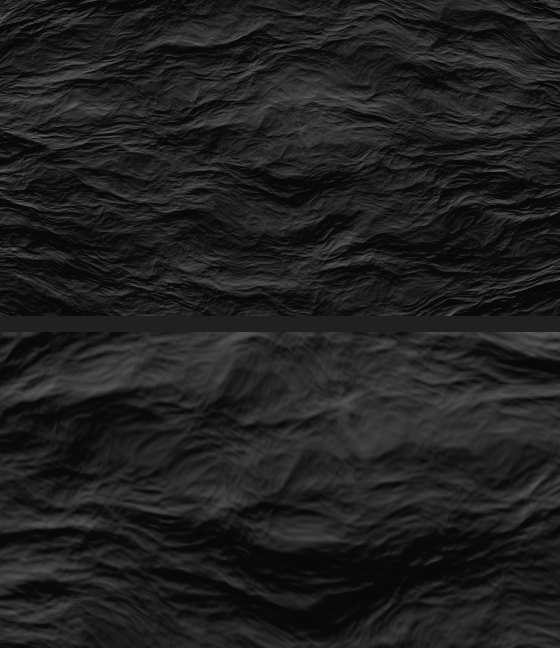
Top, the full canvas; bottom, a detail of the centre.
Write a Shadertoy shader that draws this texture.

```glsl
// Dark choppy water seen from above, in near-black greys.
// A bent, stretched sum of ridged gradient noise gives the wave height; its
// slope toward the light is added to broad swells and soft pools of tone.

#define WAVE_SCALE 5.2      // rows of the largest waves per canvas height
#define STRETCH 0.42        // horizontal frequency relative to vertical
#define BEND 0.30           // how far the rows curve around the middle
#define WARP 0.085          // irregularity of the rows
#define RELIEF 0.027        // contrast of the lit slopes
#define SWELL 0.16          // contrast of the broad swells
#define MID_GREY 0.110      // mean tone before the floor
#define BLACK_FLOOR 0.030   // darkest tone
#define FOAM 0.10           // strength of the central foam veins

const int OCTAVES = 6;
const float SLOPE_STEP = 0.0022;

float hash(vec2 cell) {
    return fract(sin(dot(cell, vec2(127.1, 311.7))) * 43758.5453);
}

// Height at offset d from a lattice corner with a random gradient.
float corner(vec2 cell, vec2 d) {
    float angle = 6.28319 * hash(cell);
    return dot(vec2(cos(angle), sin(angle)), d);
}

// Gradient noise around 0.5.
float noise(vec2 p) {
    vec2 cell = floor(p), f = fract(p), e = vec2(1, 0);
    vec2 u = f * f * f * (f * (f * 6.0 - 15.0) + 10.0);
    float low = mix(corner(cell, f), corner(cell + e, f - e), u.x);
    float high = mix(corner(cell + e.yx, f - e.yx), corner(cell + 1.0, f - 1.0), u.x);
    return 0.5 + 0.8 * mix(low, high, u.y);
}

// Crests where the noise crosses its middle value, slightly rounded.
float ridge(vec2 p) {
    float d = 2.0 * noise(p) - 1.0;
    float crest = 1.0 - sqrt(d * d + 0.003);
    return crest * crest;
}

// Curves the rows around the middle and makes them wander.
vec2 flow(vec2 p) {
    float side = p.x - 0.9;
    p.y += BEND * side * side * (2.0 * p.y - 1.0);
    vec2 wander = vec2(noise(p * 4.0 + 3.7), noise(p * vec2(3.5, 5.0) + 17.3));
    vec2 ripple = vec2(noise(p * 13.0 + 41.0), noise(p * vec2(11.0, 14.0) + 8.1));
    return p + WARP * (wander - 0.5) + 0.3 * WARP * (ripple - 0.5);
}

// Finer waves are tilted to and fro and are less stretched.
float waveHeight(vec2 p) {
    vec2 q = flow(p) * vec2(STRETCH, 1.0) * WAVE_SCALE;
    float height = 0.0, amplitude = 1.0, tilt = 0.35;
    for (int i = 0; i < OCTAVES; i++) {
        float c = cos(tilt), s = sin(tilt);
        height += amplitude * ridge(mat2(c, s, -s, c) * q);
        q = q * vec2(2.06, 1.9) + vec2(11.3, 5.9);
        amplitude *= 0.52;
        tilt = -tilt;
    }
    return height / WAVE_SCALE;
}

// Soft elliptical pool of tone.
float pool(vec2 p, vec2 center, vec2 radius) {
    vec2 d = (p - center) / radius;
    return exp(-dot(d, d));
}

// Large light and dark areas across the canvas.
float broadTone(vec2 p) {
    float tone = 0.055 * pool(p, vec2(0.95, 0.54), vec2(0.24, 0.12));
    tone += 0.070 * pool(p, vec2(0.86, 0.90), vec2(0.32, 0.05));
    tone += 0.035 * pool(p, vec2(1.40, 0.78), vec2(0.45, 0.25));
    tone += 0.025 * pool(p, vec2(0.35, 0.62), vec2(0.45, 0.20));
    tone -= 0.075 * pool(p, vec2(0.52, 0.97), vec2(0.38, 0.07));
    tone -= 0.060 * pool(p, vec2(0.10, 0.12), vec2(0.45, 0.18));
    tone -= 0.070 * pool(p, vec2(1.72, 0.20), vec2(0.40, 0.20));
    return tone;
}

void mainImage(out vec4 fragColor, in vec2 fragCoord) {
    vec2 p = fragCoord / iResolution.y;
    p.x += 0.5 * (16.0 / 9.0 - iResolution.x / iResolution.y);

    // Slope toward a light above and slightly to the left
    vec2 toLight = SLOPE_STEP * normalize(vec2(-0.35, 1.0));
    float slope = (waveHeight(p - toLight) - waveHeight(p + toLight))
                / (2.0 * SLOPE_STEP);

    // Rough and calm stretches
    vec2 bent = flow(p);
    float roughness = 0.6 + 0.8 * noise(bent * vec2(3.0, 6.0) + 23.0);
    float swell = noise(bent * vec2(2.6, 6.5) + 5.0) - 0.5;

    // Fine foam veins in the middle
    float veins = ridge(bent * vec2(30.0, 42.0)) * noise(bent * 21.0);
    veins *= pool(p, vec2(0.96, 0.55), vec2(0.20, 0.10));

    float tone = MID_GREY + broadTone(p) + SWELL * swell
               + RELIEF * slope * roughness + FOAM * veins;

    // Soft floor in the shadows, soft shoulder on the crests
    float lit = tone - BLACK_FLOOR;
    lit = 0.5 * (lit + sqrt(lit * lit + 0.0012));
    lit /= 1.0 + 0.9 * lit * lit / (0.15 + lit);
    fragColor = vec4(vec3(BLACK_FLOOR + lit), 1.0);
}
```
